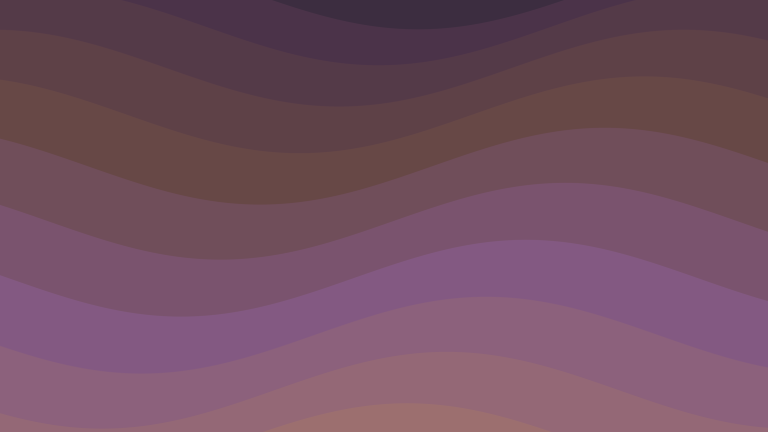
Give the GLSL for this background, as a Shadertoy shader.

```glsl
// Stacked flat wavy bands, from dark plum through brown and violet to tan.

// Band colour: straight ramps between five stops
vec3 bandColor(float band) {
    vec3 c = mix(vec3(0.235, 0.177, 0.250), vec3(0.295, 0.200, 0.287), clamp(band, 0.0, 1.0));
    c = mix(c, vec3(0.404, 0.281, 0.276), clamp((band - 1.0) / 3.0, 0.0, 1.0));
    c = mix(c, vec3(0.515, 0.350, 0.510), clamp((band - 4.0) / 3.0, 0.0, 1.0));
    return mix(c, vec3(0.613, 0.437, 0.437), clamp((band - 7.0) / 3.0, 0.0, 1.0));
}

// Height of the upper edge of a band at x
float bandEdge(float x, float band) {
    float steps = band - 7.0;
    float middle = 0.356 - 0.0972 * steps - 0.0984 * sin(0.36 * steps);
    return middle - 0.0889 * cos(7.0 * x + 0.36 * band - 4.17);
}

void mainImage(out vec4 fragColor, in vec2 fragCoord) {
    vec2 uv = fragCoord / iResolution.xy;
    float soft = 0.7 / iResolution.y;

    // Lay each lower band over the ones above it
    vec3 color = bandColor(0.0);
    for (float band = 1.0; band <= 10.0; band++) {
        float above = uv.y - bandEdge(uv.x, band);
        color = mix(color, bandColor(band), 1.0 - smoothstep(-soft, soft, above));
    }
    fragColor = vec4(color, 1.0);
}
```
